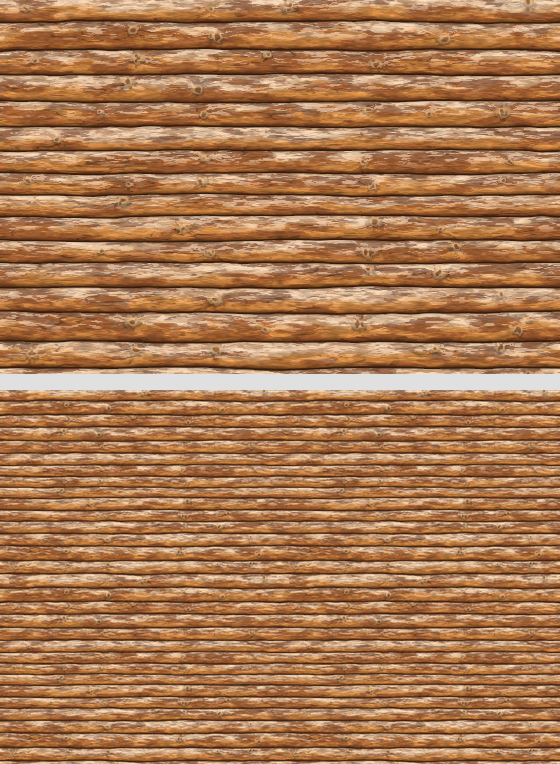
Top: one tile. Bottom: repeated 2 by 2.
This texture is drawn by a WebGL 1 fragment shader. Its source:

```glsl
precision highp float;
// A wall of fifteen stacked, half-peeled logs lit from above, tiling both ways.
// Wavy seams split the canvas into rows; each row gets a rounded shade, ragged
// bark patches from stretched wrapping noise, fine grain, cracks and knots.
uniform vec2 u_resolution;

const float ROWS = 15.0;

float hash(vec3 p) {
  p = fract(p * vec3(0.1031, 0.1030, 0.0973));
  p += dot(p, p.yzx + 33.33);
  return fract((p.x + p.y) * p.z);
}

// Value noise that wraps along x after a whole number of cells
float noise(vec2 p, float period, float seed) {
  vec2 i = floor(p), f = fract(p);
  f *= f * (3.0 - 2.0 * f);
  float x0 = mod(i.x, period), x1 = mod(i.x + 1.0, period);
  float low = mix(hash(vec3(x0, i.y, seed)), hash(vec3(x1, i.y, seed)), f.x);
  float high = mix(hash(vec3(x0, i.y + 1.0, seed)), hash(vec3(x1, i.y + 1.0, seed)), f.x);
  return mix(low, high, f.y);
}

// Layered noise: cells.x is the number of cells across the canvas
float fbm(vec2 p, vec2 cells, float seed) {
  float sum = 0.0, amp = 0.47;
  for (int i = 0; i < 4; i++) {
    sum += amp * noise(p * cells, cells.x, seed);
    cells *= 2.0;
    seed += 17.0;
    amp *= 0.6;
  }
  return sum + 0.01;
}

// Height of the seam above log k, measured in rows
float seam(float k, float x) {
  float row = mod(k, ROWS);
  return k + 0.12 * (hash(vec3(row, 3.0, 7.0)) - 0.5)
    + 0.16 * (noise(vec2(x * 6.0, 0.5), 6.0, row + 40.0) - 0.5)
    + 0.07 * (noise(vec2(x * 30.0, 0.5), 30.0, row + 70.0) - 0.5);
}

void main() {
  vec2 uv = gl_FragCoord.xy / u_resolution;
  float x = uv.x;
  float pixel = ROWS / u_resolution.y;

  // Find the log; thickness drifts slowly down the wall
  float v = (1.0 - uv.y) * ROWS;
  float y = v - 0.83 - 0.25 * cos(6.2831853 * (v - 4.0) / ROWS);
  float k = floor(y + 0.5);
  if (y < seam(k, x)) k -= 1.0;
  float top = seam(k, x);
  float thick = seam(k + 1.0, x) - top;
  float t = (y - top) / thick;
  float row = mod(k, ROWS);
  float tone = hash(vec3(row, 11.0, 5.0));

  // One possible knot in each of seven cells along the log
  float cell = floor(x * 7.0);
  vec3 id = vec3(cell, row, 91.0);
  vec2 center = vec2(0.25 + 0.5 * hash(id), 0.2 + 0.4 * hash(id + 5.0));
  vec2 d = vec2((fract(x * 7.0) - center.x) * 22.5 / 7.0, t - center.y);
  float present = step(hash(id + 9.0), 0.42);
  float size = 0.1 + 0.13 * hash(id + 13.0);
  float rough = noise(vec2(x * 210.0, t * 9.0), 210.0, row + 5.0) - 0.5;
  float r = length(d * vec2(0.75, 1.0)) / size + 0.9 * rough;

  // Grain flows around knots
  float bend = present * exp(-0.35 * r * r);
  vec2 g = vec2(x, t + 0.15 * bend * sign(d.y) * smoothstep(0.0, 0.1, abs(d.y)));
  float broad = fbm(g, vec2(9.0, 2.0), row + 120.0);
  float ragged = fbm(g, vec2(16.0, 4.0), row + 200.0);
  float flakes = fbm(g, vec2(22.0, 5.0), row + 310.0);
  float grain = fbm(g, vec2(40.0, 10.0), row + 430.0);
  float fibre = noise(g * vec2(120.0, 24.0), 120.0, row + 520.0);

  // Bare wood: sun-bleached crown to golden flank
  float flank = smoothstep(0.2, 0.62, t + 0.9 * (broad - 0.5) + 0.15 * (tone - 0.5));
  vec3 wood = mix(vec3(0.85, 0.73, 0.61), vec3(0.78, 0.51, 0.25), flank);
  vec3 weathered = mix(vec3(0.73, 0.57, 0.44), vec3(0.70, 0.45, 0.22), flank);
  wood = mix(wood, weathered, 0.85 * smoothstep(0.46, 0.53, flakes));

  // Leftover inner bark: greyish on the crown, red-brown below
  float rust = smoothstep(0.2, 0.65, t + 1.0 * (flakes - 0.5) + 0.25 * (tone - 0.5));
  vec3 bark = mix(vec3(0.61, 0.47, 0.38), vec3(0.64, 0.37, 0.18), rust);
  float cover = ragged + 0.35 * (broad - 0.5) + 0.07 * (tone - 0.5);
  vec3 color = mix(wood, bark, 0.9 * smoothstep(0.495, 0.535, cover));
  color = mix(color, vec3(0.53, 0.31, 0.18), 0.5 * smoothstep(0.60, 0.64, cover));

  // Fibres, pale scrapes and thin drying cracks
  color *= 1.0 + 0.5 * (grain - 0.5) + 0.18 * (fibre - 0.5);
  color = mix(color, vec3(0.90, 0.80, 0.69),
    0.55 * smoothstep(0.57, 0.65, grain) * (1.0 - smoothstep(0.35, 0.8, t)));
  float split = abs(noise(g * vec2(24.0, 9.0), 24.0, row + 610.0) - 0.5);
  float splitZone = smoothstep(0.55, 0.65, broad);
  color *= 1.0 - 0.25 * splitZone * (1.0 - smoothstep(0.015, 0.07, split));

  // Knots: pale collar, brown heart, shadow underneath
  float below = smoothstep(-0.1, 0.2, d.y);
  color *= 1.0 - 0.3 * present * below * (1.0 - smoothstep(1.0, 1.7, r));
  vec3 heart = mix(vec3(0.58, 0.36, 0.19), vec3(0.86, 0.69, 0.50), smoothstep(0.2, 0.65, r));
  heart *= 0.95 + 0.35 * rough - 0.15 * below;
  color = mix(color, heart, 0.75 * present * (1.0 - smoothstep(0.75, 1.15, r)));

  // Round shading, then the dark gap between logs
  color *= 1.05 - 0.04 * smoothstep(0.3, 0.75, t) - 0.08 * (1.0 - smoothstep(0.02, 0.15, t));
  color = mix(color, color * vec3(0.62, 0.55, 0.48), smoothstep(0.76, 0.97, t));
  float gap = min(t * thick + 0.035, (1.0 - t) * thick);
  color = mix(vec3(0.20, 0.11, 0.05), color, smoothstep(0.015, 0.045 + pixel, gap));
  gl_FragColor = vec4(clamp(color, 0.0, 1.0), 1.0);
}
```
